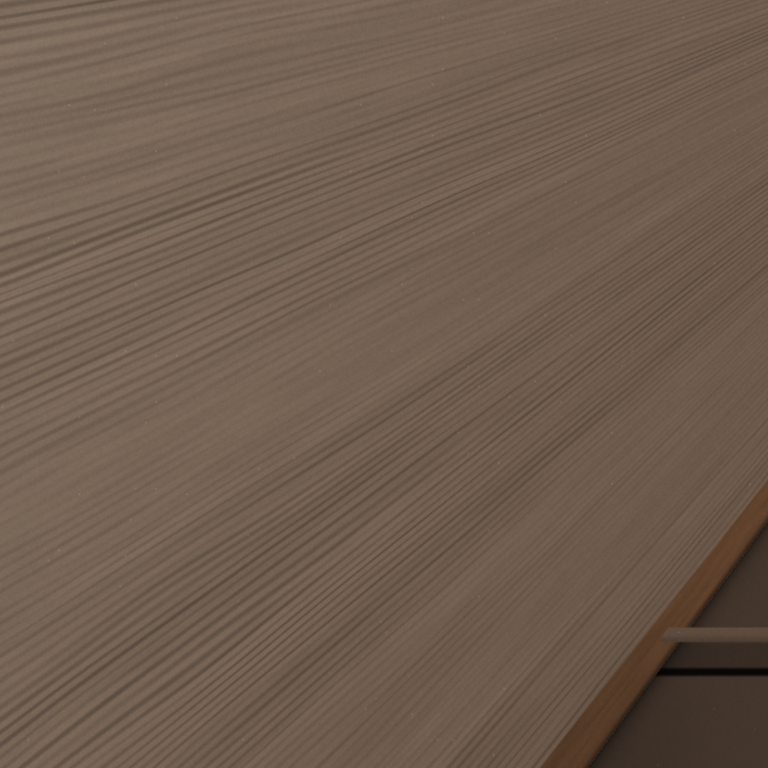
This texture is drawn by a Shadertoy shader. Its source:

```glsl
// Brown wooden board in perspective: fanning grain, a lit edge strip and a dark shelf below.
#define VANISH vec2(1.69, 1.245)
#define LIGHT_WOOD vec3(0.505, 0.435, 0.372)
#define SHADE_WOOD vec3(0.405, 0.328, 0.274)
#define EDGE_WOOD vec3(0.355, 0.245, 0.165)
#define UNDERSIDE vec3(0.245, 0.195, 0.160)
#define SHELF vec3(0.355, 0.285, 0.235)
#define GROOVE_DEPTH 0.25
#define FIBRE_DEPTH 0.055
#define SPECKLE 0.022

float hash(vec2 p) {
    return fract(sin(dot(p, vec2(12.9898, 78.233))) * 43758.5453);
}

float noise(vec2 p) {
    vec2 i = floor(p), f = fract(p);
    f = f * f * (3.0 - 2.0 * f);
    return mix(mix(hash(i), hash(i + vec2(1, 0)), f.x),
               mix(hash(i + vec2(0, 1)), hash(i + vec2(1, 1)), f.x), f.y);
}

// Signed distance to a line, positive on its lower right side
float sideOf(vec2 p, vec2 start, vec2 along) {
    return dot(p - start, normalize(vec2(along.y, -along.x)));
}

// Soft horizontal band between two heights
float band(float y, float low, float high, float blur) {
    return smoothstep(low - blur, low + blur, y) * (1.0 - smoothstep(high - blur, high + blur, y));
}

// Darkness of the thin grooves; angle runs across the grain, reach along it
float grooves(float angle, float reach) {
    float warp = 1.3 * noise(vec2(angle * 24.0, reach * 2.2))
               + 0.5 * noise(vec2(angle * 60.0, reach * 5.0));
    float row = angle * (90.0 + 55.0 * angle) + warp;
    float id = floor(row);
    float offset = abs(fract(row) - 0.5);
    float width = 0.20 + 0.18 * hash(vec2(id, 3.0));
    float line = 1.0 - smoothstep(0.03, width + 0.08, offset);
    float wear = 0.25 + 0.95 * noise(vec2(id * 7.3, reach * 4.0));
    // Dense grain alternates with calm bands
    float dense = 0.5 + 0.5 * cos((angle - 0.385) * 23.3);
    dense = 0.2 + 0.65 * dense + 0.35 * (noise(vec2(angle * 32.0, reach * 1.5)) - 0.4);
    return line * wear * clamp(dense, 0.08, 1.0);
}

vec3 boardTop(vec2 uv) {
    vec2 ray = VANISH - uv;
    float angle = atan(ray.y, ray.x);
    float reach = length(ray);

    // Light falls off towards the lower right
    vec3 color = mix(LIGHT_WOOD, SHADE_WOOD, clamp(0.62 * uv.x + 0.35 * (1.0 - uv.y), 0.0, 1.0));

    float nearness = smoothstep(0.4, 1.7, reach);
    color *= 1.0 - GROOVE_DEPTH * mix(0.55, 1.0, nearness) * grooves(angle, reach);

    // Broad soft stripes and fine fibres
    float stripes = noise(vec2(angle * 55.0, reach * 1.8)) - 0.5;
    float fibres = noise(vec2(angle * 340.0, reach * 14.0)) - 0.5;
    float streaks = noise(vec2(angle * 190.0, reach * 5.0)) - 0.5;
    return color * (1.0 + 0.06 * stripes + FIBRE_DEPTH * (fibres + 0.8 * streaks));
}

vec3 edgeStrip(vec2 uv, float depth) {
    float fibres = noise(vec2(depth * 260.0, (uv.x + uv.y) * 14.0)) - 0.5;
    float light = mix(0.92, 1.06, smoothstep(0.0, 0.4, uv.y));
    return EDGE_WOOD * light * (1.0 + 0.12 * fibres);
}

vec3 belowBoard(vec2 uv) {
    vec3 color = UNDERSIDE * mix(0.92, 1.08, smoothstep(0.76, 1.0, uv.x));
    color *= 1.0 - 0.18 * band(uv.y, 0.125, 0.165, 0.006);
    return mix(color, vec3(0.035, 0.027, 0.022), band(uv.y, 0.120, 0.130, 0.003));
}

void mainImage(out vec4 fragColor, in vec2 fragCoord) {
    vec2 uv = fragCoord / iResolution.xy;
    float soft = 0.8 / iResolution.y + 0.0006;

    float top = sideOf(uv, vec2(0.703, 0.0), vec2(0.297, 0.375));
    float rim = sideOf(uv, vec2(0.766, 0.0), vec2(0.234, 0.320));

    vec3 color = boardTop(uv);
    color = mix(color, edgeStrip(uv, top), smoothstep(-soft, soft, top));

    // Dark seam under the strip, then the space below
    color *= 1.0 - 0.45 * smoothstep(-0.009, 0.0, rim);
    color = mix(color, belowBoard(uv), smoothstep(-soft, soft, rim));
    color *= 1.0 - 0.45 * exp(-max(rim, 0.0) * 110.0) * step(0.0, rim);

    // Shelf bar with a slanted left end
    float bar = band(uv.y, 0.164, 0.183, soft);
    bar *= smoothstep(-soft, soft, uv.x - 0.860 - 0.8 * max(uv.y - 0.170, 0.0));
    vec3 barColor = SHELF * mix(0.84, 1.03, smoothstep(0.164, 0.176, uv.y));
    color = mix(color, barColor, bar);

    // Fine grit and rare pale dust
    float grit = noise(uv * 420.0) - 0.5;
    vec2 cell = floor(uv * 150.0);
    float dust = step(0.996, hash(cell)) * (1.0 - smoothstep(0.1, 0.35, length(fract(uv * 150.0) - 0.5)));
    color *= 1.0 + 2.0 * SPECKLE * grit + 0.12 * dust;

    fragColor = vec4(color, 1.0);
}
```
